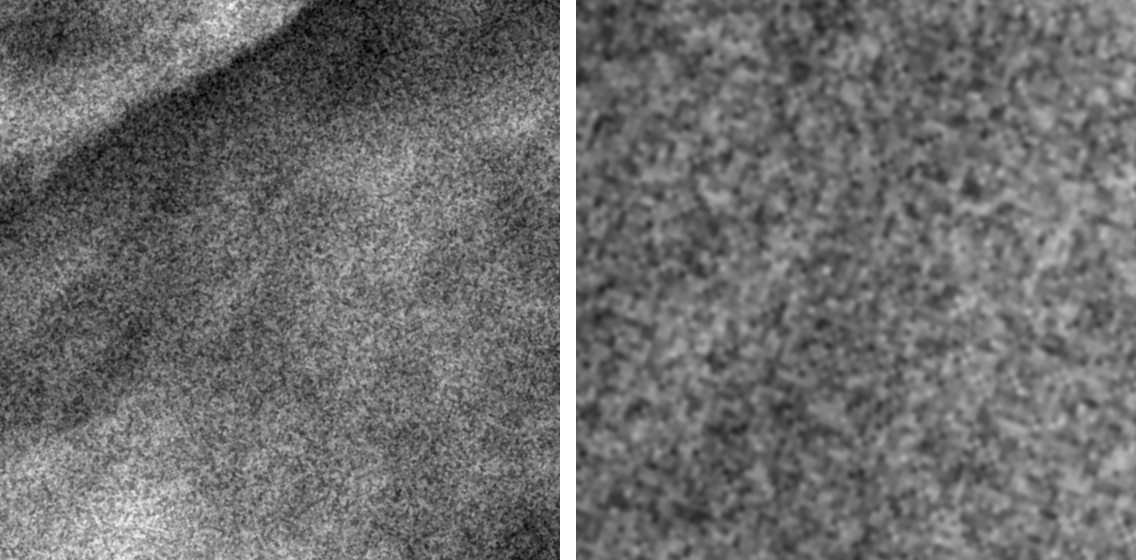
Left, the full canvas; right, a detail of the centre.
Reproduce this texture procedurally as a three.js fragment shader.

```glsl
// Grainy grey cloud with a dark diagonal band and a pale glow along the bottom.
#define BASE_TONE 0.415
#define BAND_DEPTH 0.155
#define BAND_START 0.67
#define BAND_SLOPE 0.55
#define STREAK_ANGLE 0.72
#define STREAK_STRETCH 1.7
#define CLOUD_SCALE 8.0
#define CLOUD_CONTRAST 0.19
#define GRAIN_SCALE 150.0
#define GRAIN_CONTRAST 0.25

varying vec2 vUv;

float hash(vec2 cell) {
  vec3 q = fract(cell.xyx * vec3(0.1031, 0.1030, 0.0973));
  q += dot(q, q.yzx + 33.33);
  return fract((q.x + q.y) * q.z);
}

// Smooth lattice noise, centred on zero
float noise(vec2 p) {
  vec2 cell = floor(p);
  vec2 f = fract(p);
  f = f * f * (3.0 - 2.0 * f);
  float low = mix(hash(cell), hash(cell + vec2(1.0, 0.0)), f.x);
  float high = mix(hash(cell + vec2(0.0, 1.0)), hash(cell + 1.0), f.x);
  return mix(low, high, f.y) - 0.5;
}

mat2 rotation(float angle) {
  float c = cos(angle);
  float s = sin(angle);
  return mat2(c, -s, s, c);
}

// Layered noise drawn out along the streak direction
float clouds(vec2 p) {
  p = rotation(STREAK_ANGLE) * p;
  p.x /= STREAK_STRETCH;
  p = p * CLOUD_SCALE + 20.0;
  float sum = 0.0;
  float weight = 1.0;
  for (int i = 0; i < 5; i++) {
    sum += weight * noise(p);
    p = rotation(0.25) * p * 1.93 + 7.3;
    weight *= 0.7;
  }
  return sum;
}

// Two fine layers, turned to hide the lattice
float grain(vec2 p) {
  vec2 q = p * GRAIN_SCALE;
  return noise(rotation(0.5) * q + 300.0) + noise(rotation(1.2) * q * 1.6 + 500.0);
}

float softSpot(vec2 p, vec2 centre, vec2 radius) {
  vec2 d = (p - centre) / radius;
  return exp(-dot(d, d));
}

void main() {
  vec2 p = vUv;
  float cloud = clouds(p);

  // Height above the slanted upper edge of the band
  float wobble = 0.009 * sin(p.x * 17.0 + 1.0) + 0.005 * sin(p.x * 41.0);
  float height = p.y - BAND_START - BAND_SLOPE * p.x + wobble + 0.018 * cloud;
  float softness = mix(0.055, 0.016, smoothstep(0.0, 0.45, p.x));
  float above = smoothstep(-softness, softness, height);
  float width = 0.12 + 0.19 * p.x;
  float band = smoothstep(-width - 0.09, 0.07 - width, height + 0.05 * cloud) * (1.0 - above);
  float rim = exp(-abs(height + 0.02) * 28.0) * (1.0 - above);

  // Broad light and shade
  float tone = BASE_TONE - BAND_DEPTH * band - 0.07 * rim + 0.03 * above;
  tone += above * 0.2 * softSpot(p, vec2(0.45, 0.96), vec2(0.16, 0.09));
  tone += above * 0.1 * softSpot(p, vec2(0.04, 0.81), vec2(0.13, 0.05));
  tone -= above * 0.1 * softSpot(p, vec2(0.04, 0.94), vec2(0.07, 0.04));
  tone += 0.24 * softSpot(p, vec2(0.2, 0.0), vec2(0.42, 0.2));
  tone -= 0.17 * softSpot(p, vec2(1.0, 0.0), vec2(0.26, 0.2));
  tone -= 0.11 * softSpot(p, vec2(0.0, 0.31), vec2(0.13, 0.09));
  tone -= 0.06 * softSpot(p, vec2(0.3, 0.4), vec2(0.2, 0.1));
  tone += 0.07 * softSpot(p, vec2(0.78, 0.66), vec2(0.22, 0.12));

  // Texture: clouds are stronger above the band and weaker inside it
  tone += cloud * CLOUD_CONTRAST * (1.0 + 0.5 * above - 0.3 * band);
  tone += grain(p) * GRAIN_CONTRAST * (0.75 + 0.6 * clamp(tone, 0.0, 1.0));

  gl_FragColor = vec4(vec3(clamp(tone, 0.0, 1.0)), 1.0);
}
```
